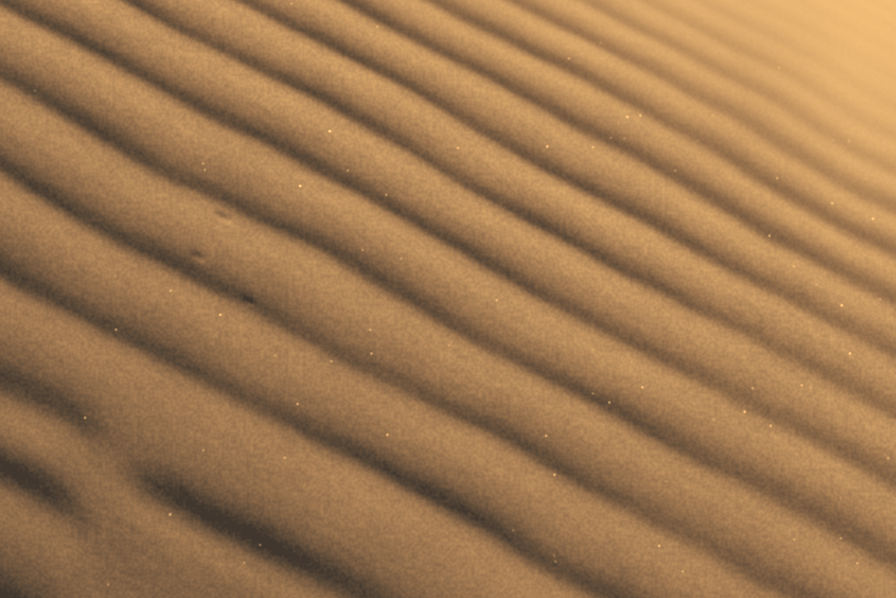
Reproduce this texture procedurally as a WebGL 1 fragment shader.

```glsl
precision highp float;
// Wind-rippled sand dune in low warm light: slanted ridges narrowing toward a hazy corner.

uniform vec2 u_resolution;

float hash(vec2 cell) {
  vec2 q = fract(cell * vec2(0.1031, 0.1137));
  q += dot(q, q.yx + 33.33);
  return fract((q.x + q.y) * q.x * 17.3);
}

vec2 gradientAt(vec2 cell) {
  float angle = 6.2832 * hash(cell);
  return vec2(cos(angle), sin(angle));
}

// Gradient noise, roughly -0.7 to 0.7
float noise(vec2 p) {
  vec2 i = floor(p), f = fract(p);
  vec2 u = f * f * f * (f * (f * 6.0 - 15.0) + 10.0);
  vec2 e = vec2(1.0, 0.0);
  float low = mix(dot(gradientAt(i), f), dot(gradientAt(i + e), f - e), u.x);
  float high = mix(dot(gradientAt(i + e.yx), f - e.yx), dot(gradientAt(i + 1.0), f - 1.0), u.x);
  return mix(low, high, u.y);
}

// Sparse bright grains, one candidate per cell
float sparkle(vec2 p) {
  vec2 g = p * 75.0, cell = floor(g);
  vec2 center = 0.3 + 0.4 * vec2(hash(cell + 7.0), hash(cell + 19.0));
  float lit = smoothstep(0.984, 1.0, hash(cell + 41.0));
  return lit * (1.0 - smoothstep(0.08, 0.28, length(fract(g) - center)));
}

vec3 sandColor(float tone) {
  vec3 color = mix(vec3(0.33, 0.27, 0.21), vec3(0.91, 0.71, 0.45), tone);
  return color - vec3(0.0, 0.1, 0.07) * max(tone * (1.0 - tone), 0.0);
}

void main() {
  vec2 p = gl_FragCoord.xy / u_resolution.y;

  // Distance across the ridges, bent by broad noise and a shift in the low corner
  float across = 1.0 - p.y - 0.54 * p.x;
  across += 0.022 * noise(p * vec2(2.6, 3.0) + 4.0) + 0.006 * noise(p * 8.0);
  across -= 0.05 * smoothstep(0.1, 0.25, p.x) * smoothstep(0.5, 0.62, across);

  // Ridge spacing shrinks steadily toward the upper right
  float phase = log(max(1.0 + 0.975 * across, 0.08)) / 0.12;
  phase += 0.25 * smoothstep(0.68, 0.79, across);
  float d = fract(phase + 0.5) - 0.5;

  // Haze and focus
  float haze = smoothstep(-0.1, -0.72, across);
  float blur = 0.09 * haze + 0.05 * smoothstep(0.9, 1.5, p.x) + 0.05 * smoothstep(0.5, 0.75, across);

  // Ridge strength: fading far away, at the right and around the broken ridge
  float strength = (1.0 - 0.92 * smoothstep(-0.3, -0.7, across))
    * (1.0 - 0.4 * smoothstep(0.8, 1.5, p.x))
    * (0.95 + 0.5 * noise(p * vec2(3.0, 4.0) + 21.0));
  vec2 gap = (p - vec2(0.18, 0.23)) / vec2(0.08, 0.07);
  strength *= 1.0 - 0.9 * exp(-dot(gap, gap));
  strength *= 1.0 - 0.9 * smoothstep(0.08, 0.18, p.x) * smoothstep(0.68, 0.75, across);

  // Shadow line, softer on its upper side, and the lit slope below it
  float width = (d < 0.0 ? 0.16 : 0.1) + blur;
  float shadow = exp(-d * d / (width * width));
  float slope = cos(6.2832 * (d - 0.32));
  float light = 0.5 * (p.x / 1.5 + p.y);
  float tone = 0.26 + 0.62 * light + 0.2 * smoothstep(0.72, 1.0, light);
  tone += strength * (0.13 * slope - 0.43 * shadow);

  // Small pits pressed into the left slopes
  for (int i = 0; i < 3; i++) {
    float k = float(i);
    vec2 q = p - vec2(0.33 + 0.043 * k, 0.575 + 0.08 * sin(2.2 * k));
    q = vec2(q.x, q.y + 0.4 * q.x) / vec2(0.011, 0.006);
    tone += 0.2 * exp(-dot(q - vec2(0.4, -1.2), q - vec2(0.4, -1.2))) - 0.3 * exp(-dot(q, q));
  }

  // Grain and wind streaks along the ridges
  float focus = 1.0 - 0.85 * haze;
  vec2 along = vec2(p.x - 0.54 * p.y, p.y + 0.54 * p.x);
  tone += focus * (0.12 * noise(p * 170.0) + 0.07 * noise(p * 83.0 + 9.0));
  tone += focus * 0.06 * noise(along * vec2(22.0, 70.0));
  tone += 0.05 * noise(p * 6.0 + 13.0);

  vec3 color = sandColor(clamp(tone, -0.12, 1.08));
  color += focus * sparkle(p) * vec3(0.32, 0.26, 0.15);
  gl_FragColor = vec4(clamp(color, 0.0, 1.0), 1.0);
}
```
